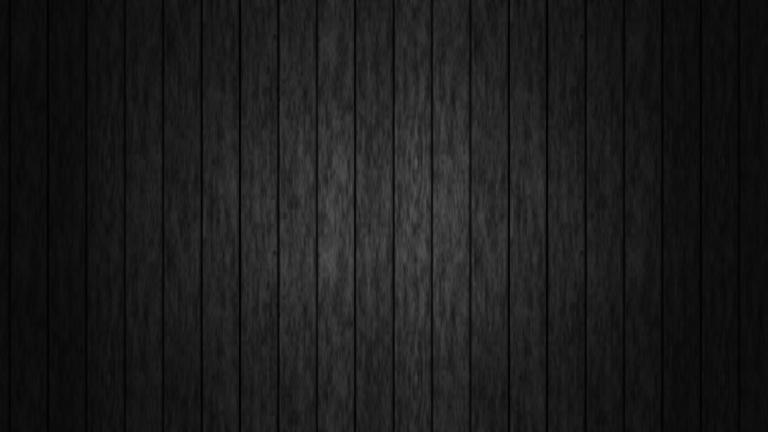
Give the GLSL for this texture, as a WebGL 1 fragment shader.

```glsl
precision highp float;
uniform vec2 u_resolution;

const float PLANKS = 20.0;         // boards across
const float PATTERNS = 8.0;        // different boards before they recur
const float REPEATS_DOWN = 2.0;    // grain repeats down
const float FIRST_SEAM = 0.25;     // in board widths
const float SEAM_HALF = 0.026;     // in board widths
const float BEVEL = 0.10;
const float ARCHED_BOARD = 2.0;    // board with nested arches
const float KNOT_SEAM = 7.0;       // seam with knots beside it
const float FINE_CONTRAST = 0.42;
const float BROAD_CONTRAST = 0.30;
const float ARCH_CONTRAST = 0.13;
const float TONE_CONTRAST = 0.14;
const vec3 EDGE_COLOR = vec3(0.046);
const vec3 CENTER_COLOR = vec3(0.226);
const float TAU = 6.2831853;

float hash(vec3 p) {
  p = fract(p * vec3(0.1031, 0.1030, 0.0973));
  p += dot(p, p.yzx + 33.33);
  return fract((p.x + p.y) * p.z);
}

// Value noise on one board, wrapping down after cells.y cells
float grainNoise(vec2 p, vec2 cells, float seed) {
  p *= cells;
  vec2 i = floor(p);
  vec2 f = p - i;
  f = f * f * (3.0 - 2.0 * f);
  float y0 = mod(i.y, cells.y);
  float y1 = mod(i.y + 1.0, cells.y);
  float low = mix(hash(vec3(i.x, y0, seed)), hash(vec3(i.x + 1.0, y0, seed)), f.x);
  float high = mix(hash(vec3(i.x, y1, seed)), hash(vec3(i.x + 1.0, y1, seed)), f.x);
  return mix(low, high, f.y);
}

// Nested growth rings, stretched along the board
float archRings(vec2 p, float seed, float warp) {
  vec2 center = vec2(0.3 + 0.4 * hash(vec3(seed, 3.0, 9.0)), hash(vec3(seed, 5.0, 2.0)));
  vec2 d = p - center;
  d.y = fract(d.y + 0.5) - 0.5;
  float r = length(d * vec2(1.0, 0.85));
  float rings = sin(TAU * (r * 9.0 + warp * 1.3));
  return rings * (1.0 - smoothstep(0.12, 0.48, r));
}

float woodGrain(vec2 p, float pattern) {
  float seed = pattern * 7.0 + 11.0;
  float bend = grainNoise(p, vec2(2.0, 5.0), seed) - 0.5;
  vec2 q = vec2(p.x + 0.09 * bend, p.y);

  // Fibres from broad streaks to fine pores
  float broad = grainNoise(q, vec2(7.0, 5.0), seed + 1.0) - 0.5;
  float fine = grainNoise(q, vec2(15.0, 16.0), seed + 2.0) - 0.5;
  fine += 0.7 * (grainNoise(q, vec2(27.0, 44.0), seed + 3.0) - 0.5);
  float grain = 1.0 + BROAD_CONTRAST * broad + FINE_CONTRAST * fine;

  float arched = 1.0 - step(0.5, abs(pattern - ARCHED_BOARD));
  float archAmount = mix(0.35 * hash(vec3(seed, 1.0, 4.0)), 1.0, arched);
  grain += ARCH_CONTRAST * archAmount * archRings(q, seed, bend);

  // Dark knots and cracks, crowded along one seam
  float nearSeam = 1.0 - smoothstep(0.05, 0.45, abs(pattern + p.x - KNOT_SEAM));
  float cluster = smoothstep(0.35, 0.75, grainNoise(p, vec2(1.0, 6.0), seed + 4.0));
  float spots = smoothstep(0.66, 0.88, grainNoise(q, vec2(7.0, 24.0), seed + 5.0));
  grain *= 1.0 - spots * (0.10 + 0.42 * nearSeam * (0.3 + 0.7 * cluster));

  return grain * (1.0 + TONE_CONTRAST * (hash(vec3(seed, 8.0, 6.0)) - 0.5));
}

// Brightness factor of the gap and its soft shoulders
float seamShade(float x, float pattern, float pixel) {
  float next = mod(pattern + 1.0, PATTERNS);
  float seamId = x < 0.5 ? pattern : next;
  float depth = 0.58 + 0.32 * hash(vec3(seamId, 17.0, 5.0));
  float d = min(x, 1.0 - x);
  float gap = 1.0 - smoothstep(SEAM_HALF - 0.5 * pixel, SEAM_HALF + 0.5 * pixel, d);
  float shoulder = 1.0 - smoothstep(SEAM_HALF, BEVEL, d);
  float lip = smoothstep(SEAM_HALF, 0.06, x) * (1.0 - smoothstep(0.06, 0.13, x));
  return (1.0 - depth * gap) * (1.0 - 0.20 * shoulder) + 0.10 * lip;
}

void main() {
  vec2 uv = gl_FragCoord.xy / u_resolution;

  // Boards
  float across = uv.x * PLANKS - FIRST_SEAM;
  float pattern = mod(mod(floor(across), PLANKS), PATTERNS);
  vec2 board = vec2(fract(across), uv.y * REPEATS_DOWN);
  float shade = woodGrain(board, pattern);
  shade *= seamShade(board.x, pattern, PLANKS / u_resolution.x);

  // Wrapping glow, brightest in the middle
  vec2 glow = 0.5 - 0.5 * cos(TAU * uv);
  vec3 color = mix(EDGE_COLOR, CENTER_COLOR, glow.x * (0.5 + 0.5 * glow.y));
  gl_FragColor = vec4(color * shade, 1.0);
}
```
